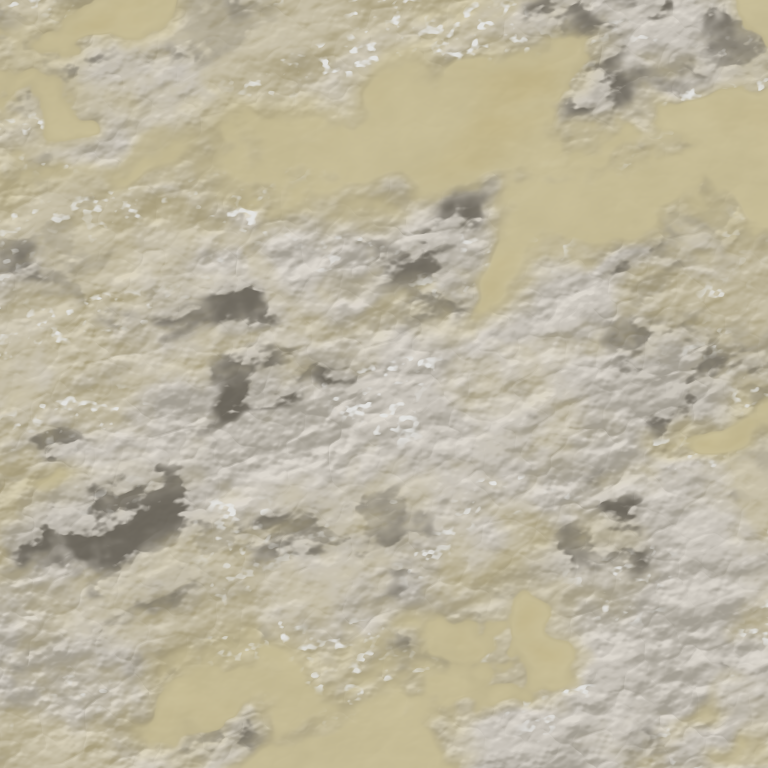
This texture is drawn by a Shadertoy shader. Its source:

```glsl
// Wet pale clay: grey crumbling clods, cream mud and shallow yellow pools
const vec3 PALE_CLAY = vec3(0.79, 0.77, 0.735);
const vec3 CREAM_CLAY = vec3(0.785, 0.755, 0.665);
const vec3 POOL_WATER = vec3(0.775, 0.735, 0.585);
const vec3 POOL_DEEP = vec3(0.74, 0.68, 0.49);
const vec3 CREAM_SHADOW = vec3(0.66, 0.62, 0.49);
const vec3 GREY_SHADOW = vec3(0.64, 0.62, 0.575);
const vec3 CREVICE = vec3(0.40, 0.38, 0.34);
const vec3 GLINT = vec3(0.89, 0.89, 0.88);
const vec2 TO_LIGHT = vec2(-0.40, 0.92);
const float SLANT = 0.25;        // rise of the strata to the right
const float POOL_LEVEL = 0.385;  // ground below this is flooded
const float CLOD_HEIGHT = 0.075;
const float CRUMB_HEIGHT = 0.026;
const float LUMP_HEIGHT = 0.011;
const float LIGHT_STEP = 0.003;

float hash(vec2 p) {
    return fract(sin(dot(p, vec2(127.1, 311.7))) * 43758.5453);
}

float noise(vec2 p) {
    vec2 i = floor(p), f = fract(p);
    vec2 u = f * f * f * (f * (f * 6.0 - 15.0) + 10.0);
    float low = mix(hash(i), hash(i + vec2(1, 0)), u.x);
    float high = mix(hash(i + vec2(0, 1)), hash(i + vec2(1, 1)), u.x);
    return mix(low, high, u.y);
}

float fbm(vec2 p, int octaves) {
    float sum = 0.0, total = 0.0, amp = 0.5;
    for (int i = 0; i < octaves; i++) {
        sum += amp * noise(p);
        total += amp;
        amp *= 0.5;
        p = mat2(1.6, 1.2, -1.2, 1.6) * p + 17.3;
    }
    return sum / total;
}

// Tilted coordinates that follow the strata
vec2 strata(vec2 p) {
    return vec2(p.x + SLANT * p.y, p.y - SLANT * p.x);
}

float clods(vec2 q) {
    return fbm(q * vec2(11.0, 15.0) + 3.0, 4);
}

float crumbs(vec2 q) {
    return fbm(q * vec2(34.0, 46.0) + 9.0, 3);
}

// Rounded domes around scattered centres
float lumps(vec2 q) {
    vec2 p = q * vec2(27.0, 35.0);
    p += 0.9 * vec2(noise(p * 1.3 + 7.0), noise(p * 1.3 + 61.0));
    vec2 cell = floor(p);
    float nearest = 1.0;
    for (int y = -1; y <= 1; y++)
    for (int x = -1; x <= 1; x++) {
        vec2 c = cell + vec2(x, y);
        vec2 d = c + vec2(hash(c), hash(c + 37.0)) - p;
        nearest = min(nearest, dot(d, d));
    }
    return 1.0 - nearest;
}

float relief(vec2 p) {
    vec2 q = strata(p);
    return CLOD_HEIGHT * clods(q) + CRUMB_HEIGHT * crumbs(q) + LUMP_HEIGHT * lumps(q);
}

void mainImage(out vec4 fragColor, in vec2 fragCoord) {
    vec2 p = fragCoord / iResolution.y;
    vec2 q = strata(p);
    vec2 bend = vec2(fbm(q * 9.0, 3), fbm(q * 9.0 + 41.0, 3)) - 0.5;
    float clod = clods(q);
    float crumb = crumbs(q) - 0.5;

    // Large layout: basins, grey ground and clumps of broken clods
    float basin = fbm(q * vec2(3.0, 5.5) + 0.5 * bend + 5.0, 4);
    basin += 0.14 * (clod - 0.5) + 0.05 * crumb - 0.06 * (p.y - 0.5);
    float damp = smoothstep(0.54, POOL_LEVEL, basin);
    float softness = mix(0.010, 0.055, smoothstep(0.35, 0.65, noise(q * 7.0 + 13.0)));
    float pool = smoothstep(POOL_LEVEL + softness, POOL_LEVEL - softness, basin);
    float grey = fbm(q * vec2(3.5, 6.0) + 0.6 * bend + 31.0, 4) + 0.15 * crumb;
    grey = smoothstep(0.36, 0.64, grey + 0.18 * (p.x - p.y)) * (1.0 - 0.7 * damp);
    float clump = fbm(q * vec2(7.0, 10.0) + 0.5 * bend + 53.0, 4) + 0.12 * crumb;
    clump = smoothstep(0.52, 0.68, clump) * (0.2 + 0.8 * grey);

    // Relief lit from above, rougher in patches
    float slope = (relief(p) - relief(p + LIGHT_STEP * TO_LIGHT)) / LIGHT_STEP;
    float patches = smoothstep(0.35, 0.65, fbm(q * vec2(6.0, 9.0) + 97.0, 2));
    slope *= mix(0.45, 0.85, max(grey, patches)) + 0.35 * clump;
    float lit = smoothstep(-1.7, 0.8, slope + 2.0 * (clod - 0.5));

    // Clay
    vec3 clay = mix(mix(CREAM_CLAY, POOL_WATER, 0.6 * damp), PALE_CLAY, grey);
    vec3 shadow = mix(CREAM_SHADOW, GREY_SHADOW, grey);
    vec3 color = mix(shadow, clay, lit);
    color += 0.06 * clamp(slope - 0.3, 0.0, 1.2);

    // Shaded hollows and small dark crevices between clods
    float pit = fbm(q * vec2(17.0, 27.0) + 0.6 * bend + 71.0, 4) + 0.25 * crumb;
    pit = smoothstep(0.50, 0.36, pit + 0.04 * slope);
    color = mix(color, GREY_SHADOW, 0.30 * clump);
    color = mix(color, CREVICE, 0.9 * clump * pit);

    // Pools with a soft darker bank
    float depth = smoothstep(POOL_LEVEL, POOL_LEVEL - 0.16, basin);
    float murk = fbm(q * vec2(4.0, 7.0) + 87.0, 3);
    vec3 water = mix(POOL_WATER, POOL_DEEP, 0.5 * depth * smoothstep(0.42, 0.68, murk));
    water += 0.03 * (fbm(q * 24.0, 3) - 0.5);
    float bank = smoothstep(0.035, 0.0, abs(basin - POOL_LEVEL));
    color = mix(color, water, 0.93 * pool);
    color = mix(color, CREAM_SHADOW, 0.22 * bank);

    // Wet glints on the damp ground
    float sparkle = smoothstep(0.62, 0.85, fbm(q * vec2(75.0, 105.0) + 19.0, 2));
    sparkle *= smoothstep(0.50, 0.72, fbm(q * vec2(8.0, 16.0) + 23.0, 2));
    color = mix(color, GLINT, sparkle * (1.0 - pool) * (1.0 - clump));

    fragColor = vec4(clamp(color, 0.0, 1.0), 1.0);
}
```
